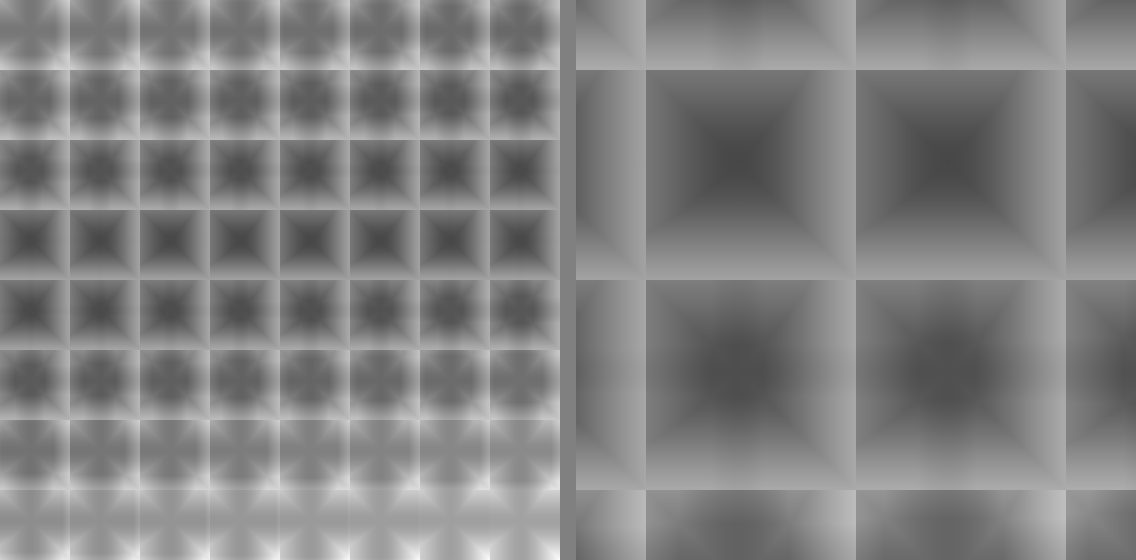
Left, the full canvas; right, a detail of the centre.
Reproduce this pattern procedurally as a three.js fragment shader.

```glsl
// An 8 by 8 sheet of grey tiles: 64 slices through a colour cube, in reading order.
// Each axis passes through one valley-shaped tone curve; a tile shows the lightness
// (mean of the largest and smallest channel), which folds along the diagonals.
varying vec2 vUv;

// Tone curve: lowest at 0.44, rising smoothly to an uneven height at each end.
vec3 valleyCurve(vec3 c) {
  vec3 fromLow = c - 0.44;
  vec3 rightSide = step(0.0, fromLow);
  vec3 t = abs(fromLow) / mix(vec3(0.44), vec3(0.56), rightSide);
  vec3 height = mix(vec3(0.37), vec3(0.71), rightSide);
  return 0.28 + height * t * t * (2.0 - t);
}

float lightness(vec3 c) {
  float high = max(c.r, max(c.g, c.b));
  float low = min(c.r, min(c.g, c.b));
  return 0.5 * (high + low);
}

// Grey level of the sheet, with rows counted from the top.
float sliceSheet(vec2 uv) {
  vec2 grid = clamp(vec2(uv.x, 1.0 - uv.y), 0.0, 0.99999) * 8.0;
  vec2 tile = floor(grid);
  float depth = (tile.x + 8.0 * tile.y) / 63.0;
  return lightness(valleyCurve(vec3(fract(grid), depth)));
}

void main() {
  // Four samples per pixel smooth the tile borders and folds.
  vec2 pixel = fwidth(vUv);
  float grey = 0.0;
  for (int i = 0; i < 4; i++) {
    float k = float(i);
    vec2 corner = vec2(mod(k, 2.0), floor(k * 0.5)) - 0.5;
    grey += 0.25 * sliceSheet(vUv + 0.5 * corner * pixel);
  }
  gl_FragColor = vec4(vec3(grey), 1.0);
}
```
